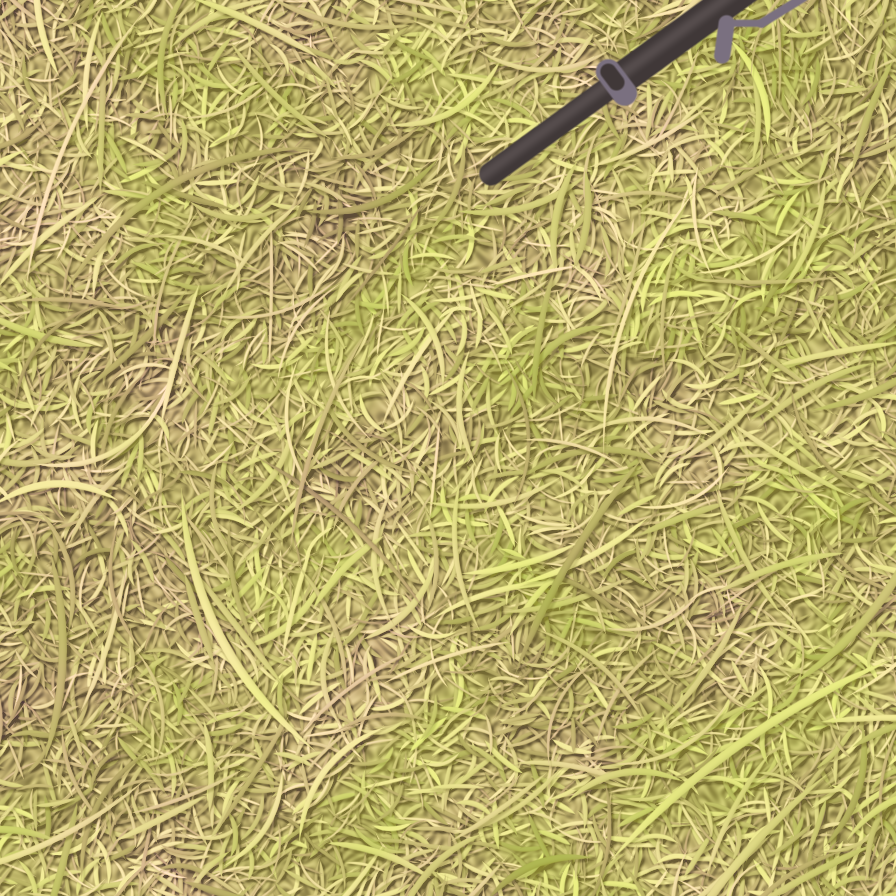
Reproduce this texture procedurally as a Shadertoy shader.

```glsl
// Sunlit cut grass: green blades mixed with dry straw, and a dark pole across the top.
// Curved tapered blades are scattered on jittered grids, layer over layer, as a
// (tone, greenness) pair over a ground of layered sines, then coloured by two ramps.

const vec3 GREEN_LIGHT = vec3(0.90, 0.88, 0.54);
const vec3 GREEN_MID   = vec3(0.73, 0.71, 0.39);
const vec3 GREEN_DARK  = vec3(0.54, 0.51, 0.24);
const vec3 STRAW_LIGHT = vec3(0.94, 0.86, 0.64);
const vec3 STRAW_MID   = vec3(0.77, 0.68, 0.46);
const vec3 STRAW_DARK  = vec3(0.47, 0.40, 0.27);
const vec3 POLE_DARK   = vec3(0.25, 0.22, 0.22);
const vec3 POLE_SHEEN  = vec3(0.42, 0.38, 0.38);
const vec3 METAL       = vec3(0.48, 0.44, 0.50);

// Layer kinds: cell size, half width, share of cells used, spread of angles
const vec4 THATCH = vec4(0.036, 0.0032, 1.0, 2.8);
const vec4 BLADE  = vec4(0.090, 0.0040, 0.6, 1.8);
const vec4 STALK  = vec4(0.200, 0.0050, 0.4, 1.7);
const int THATCH_LAYERS = 6, BLADE_LAYERS = 2, STALK_LAYERS = 1;
const float SOFTNESS = 0.0022;       // width of a blade's blurred edge
const float SHADOW_STRENGTH = 0.42;
const vec2  SHADOW_SHIFT = vec2(0.0018, -0.0026);

vec4 hash4(vec2 p) {
    vec4 q = fract(p.xyxy * vec4(0.1031, 0.1030, 0.0973, 0.1099));
    q += dot(q, q.wzxy + 33.33);
    return fract((q.xxyz + q.yzzw) * q.zywx);
}

// Broad patches: 0 is dry straw, 1 is green; greener toward the right.
float greenPatches(vec2 p) {
    vec2 q = p + 0.07 * sin(p.yx * 13.0 + vec2(1.0, 4.0));
    float waves = sin(q.x * 15.0 + q.y * 7.0 + 0.6) * sin(q.y * 17.0 - q.x * 5.0 + 2.1)
                + 0.6 * sin(q.x * 31.0 - q.y * 22.0) * sin(q.y * 37.0 + q.x * 12.0);
    return 0.36 + 0.42 * p.x + 0.48 * waves;
}

// Prevailing direction of the blades, in radians.
float lean(vec2 p) {
    return 0.72 + 0.45 * sin(p.x * 5.0 + p.y * 3.0 - 1.0)
         + 0.6 * sin(p.y * 7.0 - p.x * 6.0 + 0.5);
}

// Tangled ground seen between the blades.
float groundTone(vec2 p) {
    vec2 q = p * 160.0;
    q += 1.6 * sin(q.yx * 0.43 + vec2(0.0, 2.0));
    q += 0.9 * sin(q.yx * 1.17 + vec2(3.0, 1.0));
    return 0.45 + 0.35 * sin(q.x + 0.4 * q.y) * sin(1.9 * q.y - 1.3 * q.x);
}

// Adds one layer of blades; patch is the greenness of the turf here.
void layBlades(inout vec2 turf, vec2 p, vec4 kind, float patchGreen, float seed) {
    vec2 grid = p / kind.x + fract(seed * vec2(0.618, 0.755));
    vec2 home = floor(grid);
    for (int k = 0; k < 9; k++) {
        vec2 cell = home + vec2(k % 3 - 1, k / 3 - 1);
        vec4 place = hash4(cell + seed * 17.3 + 40.0);
        vec2 offset = (grid - cell - place.xy) * kind.x;
        float halfLength = kind.x * mix(0.6, 1.0, place.w);
        if (dot(offset, offset) > halfLength * halfLength) continue;
        vec4 look = fract(place.zwxy * vec4(37.0, 53.0, 71.0, 89.0));
        if (look.w > kind.z) continue;

        // Blade frame: x runs along the curved blade, y across it
        float angle = lean(p - offset) + (place.z - 0.5) * kind.w;
        vec2 axis = vec2(cos(angle), sin(angle));
        vec2 side = vec2(-axis.y, axis.x);
        vec2 q = vec2(dot(offset, axis), dot(offset, side));
        q.y -= (look.x - 0.5) * 0.7 / halfLength * q.x * q.x;
        float u = q.x / halfLength;
        float w = kind.y * mix(0.7, 1.3, look.z);
        float edge = w * (1.0 - u * u * u * u);

        float shade = edge * 1.5 - abs(q.y - dot(SHADOW_SHIFT, side));
        turf.x -= SHADOW_STRENGTH * smoothstep(0.0, SOFTNESS * 2.0, shade);
        float across = clamp(q.y / w, -1.0, 1.0);
        float tone = mix(0.42, 1.22, look.y) + 0.12 * across - 0.2 * across * across;
        float green = patchGreen + (look.z - 0.5) * 1.3;
        turf = mix(turf, vec2(tone, green), smoothstep(0.0, SOFTNESS, edge - abs(q.y)));
    }
}

vec3 ramp(vec3 dark, vec3 mid, vec3 light, float tone) {
    return tone < 0.5 ? mix(dark, mid, tone * 2.0) : mix(mid, light, tone * 2.0 - 1.0);
}

float capsule(vec2 p, vec2 a, vec2 b, float radius) {
    vec2 ab = b - a;
    return length(p - a - ab * clamp(dot(p - a, ab) / dot(ab, ab), 0.0, 1.0)) - radius;
}

void paint(inout vec3 color, vec3 ink, float d) {
    color = mix(color, ink, smoothstep(0.0015, -0.0015, d));
}

void mainImage(out vec4 fragColor, in vec2 fragCoord) {
    vec2 p = fragCoord / iResolution.y;

    // Ground, short thatch, longer blades, then a few stalks
    float patchGreen = greenPatches(p);
    vec2 turf = vec2(groundTone(p), patchGreen);
    for (int k = 0; k < THATCH_LAYERS + BLADE_LAYERS + STALK_LAYERS; k++) {
        vec4 kind = k < THATCH_LAYERS ? THATCH : k < THATCH_LAYERS + BLADE_LAYERS ? BLADE : STALK;
        layBlades(turf, p, kind, patchGreen, float(k) + 1.0);
    }
    float tone = clamp(turf.x + 0.06 * sin(p.x * 9.0 + 5.0 * sin(p.y * 6.0)), -0.15, 1.15);
    float green = clamp(turf.y, -0.7, 1.8);
    vec3 color = mix(ramp(STRAW_DARK, STRAW_MID, STRAW_LIGHT, tone),
                     ramp(GREEN_DARK, GREEN_MID, GREEN_LIGHT, tone), green);

    // Pole with a collar and a thin bent arm
    vec2 foot = vec2(0.548, 0.806), collar = vec2(0.688, 0.908), top = vec2(0.85, 1.026);
    vec2 along = normalize(top - foot), rim = vec2(-0.009, 0.012);
    float sheen = smoothstep(0.012, 0.0, abs(dot(p - foot, vec2(-along.y, along.x)) - 0.004));
    vec3 pole = mix(POLE_DARK, POLE_SHEEN, 0.5 * sheen);
    paint(color, pole, capsule(p, foot, collar, 0.013));
    paint(color, pole, capsule(p, collar, top, 0.018));
    paint(color, METAL, capsule(p, collar + rim, collar - rim, 0.014));
    paint(color, POLE_DARK, capsule(p, collar + rim, collar, 0.009));
    vec2 elbow = vec2(0.811, 0.974), bend = vec2(0.85, 0.974);
    paint(color, METAL, capsule(p, vec2(0.806, 0.938), elbow, 0.009));
    paint(color, METAL, capsule(p, elbow, bend, 0.004));
    paint(color, METAL, capsule(p, bend, vec2(0.9, 1.005), 0.005));
    fragColor = vec4(color, 1.0);
}
```
